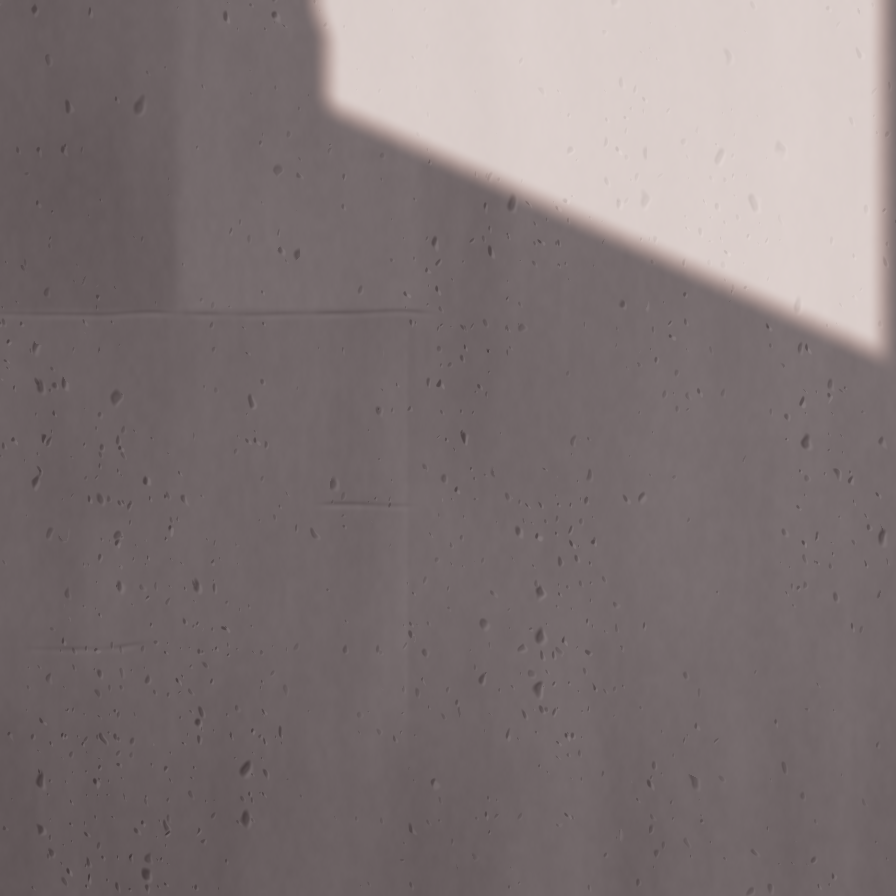
Give the GLSL for this texture, as a three.js fragment shader.

```glsl
varying vec2 vUv;

const vec3 SHADE = vec3(0.437, 0.397, 0.402);
const vec3 LIGHT = vec3(0.855, 0.807, 0.793);
const vec3 PENUMBRA_TINT = vec3(0.025, -0.005, -0.015);
const vec2 LIGHT_CORNER = vec2(0.365, 0.882);
const float LIGHT_SLOPE = -0.449;
const float LIGHT_RIGHT = 0.986;
const float PENUMBRA = 0.018;
const float SEAM_Y = 0.655;
const float STREAK_AMOUNT = 0.045;
const float GRAIN_AMOUNT = 0.022;
const float PIT_DEPTH = 0.13;

vec4 hash4(vec2 p) {
  vec4 q = fract(p.xyxy * vec4(0.1031, 0.1030, 0.0973, 0.1099));
  q += dot(q, q.wzxy + 33.33);
  return fract((q.xxyz + q.yzzw) * q.zywx);
}

float noise(vec2 p) {
  vec2 i = floor(p), f = fract(p);
  f = f * f * (3.0 - 2.0 * f);
  float low = mix(hash4(i).x, hash4(i + vec2(1.0, 0.0)).x, f.x);
  float high = mix(hash4(i + vec2(0.0, 1.0)).x, hash4(i + 1.0).x, f.x);
  return mix(low, high, f.y);
}

float fbm(vec2 p) {
  float sum = 0.0, gain = 0.5;
  for (int i = 0; i < 4; i++) {
    sum += gain * noise(p);
    p = p * 2.03 + 17.3;
    gain *= 0.5;
  }
  return sum / 0.9375;
}

float band(float x, float lo, float hi, float soft) {
  return smoothstep(lo - soft, lo + soft, x) * (1.0 - smoothstep(hi - soft, hi + soft, x));
}

float hollow(vec2 d, float radius) {
  return 1.0 - smoothstep(radius * 0.35, radius, length(d));
}

// Scattered hollows, each with a lit lower right rim
float pits(vec2 p, float cells, float density) {
  vec2 g = p * cells * vec2(1.0, 0.55);
  vec4 h = hash4(floor(g) + cells);
  vec2 d = fract(g) - mix(vec2(0.3), vec2(0.7), h.xy);
  d.x += d.y * (h.x - 0.4);
  float radius = mix(0.07, 0.24, h.z * h.z);
  float relief = hollow(d, radius) - 0.4 * hollow(d - vec2(0.11, -0.06), radius);
  return relief * step(1.0 - density, h.w);
}

// Coverage of the sunlit patch
float sunlight(vec2 p) {
  float left = p.x - LIGHT_CORNER.x + 0.012 * smoothstep(0.95, 1.0, p.y);
  float base = (p.y - LIGHT_CORNER.y - LIGHT_SLOPE * (p.x - LIGHT_CORNER.x))
    / sqrt(1.0 + LIGHT_SLOPE * LIGHT_SLOPE);
  return smoothstep(-PENUMBRA, PENUMBRA, left)
    * smoothstep(-PENUMBRA, PENUMBRA, base)
    * (1.0 - smoothstep(-PENUMBRA, PENUMBRA, p.x - LIGHT_RIGHT));
}

// Broad tones of the plaster panels
float panels(vec2 p) {
  float tone = mix(-0.022, 0.022, smoothstep(0.0, 0.85, p.x));
  tone -= 0.025 * (1.0 - smoothstep(0.0, 0.35, p.y));
  float upper = smoothstep(SEAM_Y - 0.004, SEAM_Y + 0.004, p.y);
  tone -= 0.016 * upper * (1.0 - smoothstep(0.185, 0.205, p.x)) * (1.0 - smoothstep(0.75, 0.95, p.y));
  tone += 0.022 * upper * band(p.x, 0.2, 0.47, 0.012);
  tone += 0.02 * smoothstep(0.37, 0.45, p.x) * (1.0 - smoothstep(0.452, 0.458, p.x))
    * band(p.y, 0.18, 0.62, 0.06);
  tone += 0.012 * band(p.x, 0.09, 0.145, 0.015) * band(p.y, 0.24, 0.4, 0.03);
  return tone;
}

// Faint wavering horizontal joints
float joint(vec2 p, float y, float from, float to) {
  float offset = p.y - y - 0.008 * (noise(vec2(p.x * 18.0, y * 50.0)) - 0.5);
  float groove = exp(-pow(offset / 0.0022, 2.0)) - 0.6 * exp(-pow((offset + 0.005) / 0.003, 2.0));
  return groove * band(p.x, from, to, 0.02) * noise(vec2(p.x * 35.0, y));
}

void main() {
  vec2 p = vUv;
  float sun = sunlight(p);

  // Vertical trowel streaks and fine grain
  vec2 bent = p + vec2(0.025 * (noise(p * 5.0) - 0.5), 0.0);
  float streaks = fbm(bent * vec2(17.0, 2.2)) - 0.5;
  float grain = fbm(p * vec2(130.0, 75.0)) - 0.5;
  float clouds = fbm(p * 7.0 + 4.0) - 0.5;
  float relief = STREAK_AMOUNT * streaks + GRAIN_AMOUNT * grain + 0.02 * clouds;

  // Clustered hollows, denser toward the left
  vec2 rough = p + 0.006 * (vec2(noise(p * 95.0), noise(p * 95.0 + 31.0)) - 0.5);
  float cluster = smoothstep(0.42, 0.72, fbm(bent * vec2(11.0, 5.0) + 9.0));
  float density = mix(0.08, 0.55, cluster) * mix(1.0, 0.7, p.x);
  float holes = 0.0;
  for (int i = 0; i < 3; i++) {
    float layer = float(i);
    holes += pits(rough + layer * 0.37, 34.0 + 21.0 * layer, density) * (1.0 - 0.22 * layer);
  }
  relief -= PIT_DEPTH * holes * mix(0.65, 1.0, cluster);

  // Joints between the casts
  relief -= 0.045 * joint(p, SEAM_Y - 0.004, 0.0, 0.48);
  relief -= 0.05 * joint(p, 0.44, 0.36, 0.45);
  relief -= 0.06 * joint(p, 0.28, 0.04, 0.15);

  vec3 shade = SHADE + panels(p) + relief;
  vec3 lit = LIGHT + relief * 0.5;
  vec3 color = mix(shade, lit, sun) + PENUMBRA_TINT * 4.0 * sun * (1.0 - sun);
  gl_FragColor = vec4(color, 1.0);
}
```
